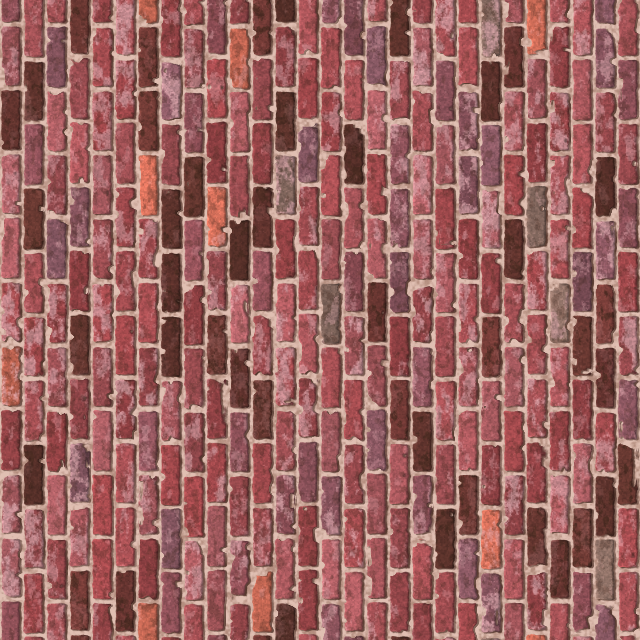
This texture is drawn by a three.js fragment shader. Its source:

```glsl
// Weathered red brick wall turned on its side: upright bricks in half-offset columns with pale mortar.
varying vec2 vUv;

const vec2 COUNT = vec2(28.0, 10.0);        // bricks across and down
const float CELL_HEIGHT = 2.8;              // cell height in cell widths
const float JOINT_START = 0.10;             // joint height of odd columns, in rows
const float JOINT_JITTER = 0.05;
const vec2 HALF_BRICK = vec2(0.415, 1.315);
const float CORNER = 0.09;
const float ROUGHNESS = 0.13;
const float CHIP_DEPTH = 0.20;
const float SOFT_EDGE = 0.035;
const vec2 SHADOW_SHIFT = vec2(0.075, -0.035);

const vec3 MORTAR_LIGHT = vec3(0.88, 0.75, 0.70);
const vec3 MORTAR_DARK = vec3(0.70, 0.55, 0.49);
const vec3 SHADOW = vec3(0.27, 0.16, 0.12);
const vec3 RED = vec3(0.60, 0.27, 0.28);
const vec3 ROSE = vec3(0.68, 0.38, 0.40);
const vec3 PLUM = vec3(0.50, 0.33, 0.37);
const vec3 BROWN = vec3(0.36, 0.20, 0.17);
const vec3 ORANGE = vec3(0.80, 0.42, 0.34);
const vec3 TAUPE = vec3(0.53, 0.42, 0.38);
const vec3 BLOOM = vec3(0.79, 0.60, 0.62);

float hash(vec2 p) {
  vec3 v = fract(p.xyx * 0.1031);
  v += dot(v, v.yzx + 33.33);
  return fract((v.x + v.y) * v.z);
}

float noise(vec2 p) {
  vec2 i = floor(p);
  vec2 f = fract(p);
  f = f * f * (3.0 - 2.0 * f);
  return mix(mix(hash(i), hash(i + vec2(1.0, 0.0)), f.x),
             mix(hash(i + vec2(0.0, 1.0)), hash(i + 1.0), f.x), f.y);
}

float fbm(vec2 p) {
  float sum = 0.0;
  float gain = 0.5;
  for (int k = 0; k < 4; k++) {
    sum += gain * noise(p);
    p = p * 2.03 + 17.0;
    gain *= 0.5;
  }
  return sum / 0.9375;
}

// Signed distance to a rounded brick with a rough, chipped outline
float brickDistance(vec2 p, vec2 halfSize, vec2 grainOrigin) {
  vec2 q = abs(p) - halfSize + CORNER;
  float d = length(max(q, 0.0)) + min(max(q.x, q.y), 0.0) - CORNER;
  vec2 g = p + grainOrigin;
  float chip = smoothstep(0.72, 0.95, noise(g * 2.3 + 5.0));
  return d + ROUGHNESS * (fbm(g * 3.5) - 0.5) + CHIP_DEPTH * chip;
}

// Fired clay colour picked for each brick
vec3 clayColour(float pick, float blend) {
  vec3 clay = mix(RED, ROSE, blend * blend);
  clay = mix(clay, mix(PLUM, RED, 0.5 * blend), step(pick, 0.34));
  clay = mix(clay, mix(BROWN, RED, 0.35 * blend), step(pick, 0.19));
  clay = mix(clay, TAUPE, step(pick, 0.065));
  return mix(clay, ORANGE, step(pick, 0.04));
}

void main() {
  // Column and row cells, every other column half a brick higher
  vec2 grid = vUv * COUNT;
  float column = mod(floor(grid.x), COUNT.x);
  grid.y -= JOINT_START + 0.5 * (1.0 - mod(column, 2.0));
  grid.y += JOINT_JITTER * (hash(vec2(column, 71.0)) - 0.5);
  vec2 id = vec2(column, mod(floor(grid.y), COUNT.y));
  vec2 p = (fract(grid) - 0.5) * vec2(1.0, CELL_HEIGHT);

  // Size, place and grain of this brick
  float pick = hash(id + 3.7);
  float blend = hash(id + 41.3);
  float wear = hash(id + 87.9);
  vec2 grainOrigin = 10.0 + 60.0 * vec2(hash(id + 13.1), hash(id + 29.6));
  vec2 halfSize = HALF_BRICK - vec2(0.025, 0.05) * vec2(blend, wear);
  p -= vec2(-0.025, 0.01) + 0.02 * (vec2(wear, blend) - 0.5);
  float d = brickDistance(p, halfSize, grainOrigin);
  float shadowD = brickDistance(p - SHADOW_SHIFT, halfSize, grainOrigin);

  // Sandy mortar with the brick's shadow to the right and below
  float sand = 0.65 * fbm(vUv * 90.0) + 0.35 * noise(vUv * 260.0);
  vec3 colour = mix(MORTAR_DARK, MORTAR_LIGHT, smoothstep(0.2, 0.65, sand));
  float shade = 1.0 - smoothstep(-0.03, 0.05, shadowD);
  colour = mix(colour, SHADOW, shade * (0.45 + 0.45 * noise(p * 2.0 + grainOrigin)));

  // Clay with pale bloom, dark stains and fine grain
  vec2 g = p + grainOrigin;
  float patches = fbm(g * vec2(2.6, 1.5) + 8.0);
  float stains = fbm(g * vec2(4.0, 3.0) + 31.0);
  float grain = 0.5 * noise(g * 9.0) + 0.5 * noise(g * 17.0);
  float isDark = step(0.065, pick) * step(pick, 0.19);
  vec3 clay = clayColour(pick, blend) * (0.90 + 0.22 * hash(id + 55.2));
  float bloom = smoothstep(0.62 - 0.22 * wear, 0.78 - 0.12 * wear, patches + 0.2 * (grain - 0.5));
  clay = mix(clay, BLOOM, bloom * (0.2 + 0.6 * wear) * (1.0 - 0.75 * isDark));
  float stain = smoothstep(0.52, 0.72, stains) * (0.3 + 0.4 * isDark);
  clay = mix(clay, SHADOW, stain * (1.0 - 0.5 * bloom));
  clay *= 0.82 + 0.36 * grain;

  // Worn rim: lit on the left, darker on the right
  float rim = smoothstep(-0.13, 0.0, d);
  clay *= 1.0 + rim * mix(0.12, -0.38, smoothstep(-0.2, 0.35, p.x));

  float brick = 1.0 - smoothstep(-SOFT_EDGE, SOFT_EDGE, d);
  gl_FragColor = vec4(mix(colour, clay, brick), 1.0);
}
```
